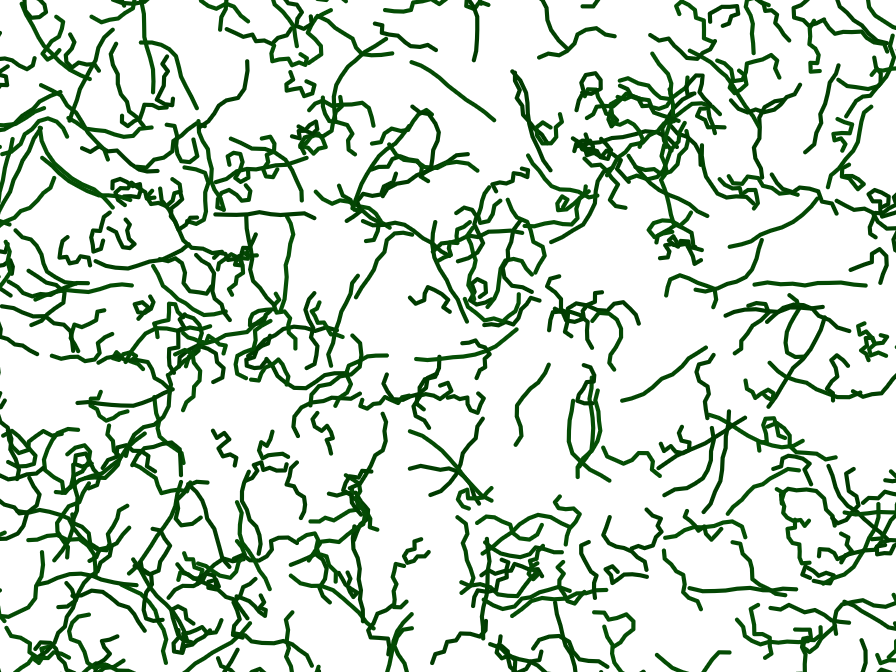
A WebGL 2 fragment shader for this pattern:

```glsl
#version 300 es
precision highp float;
precision highp int;
// Scattered dark green squiggles on white. Each one is a short random walk:
// every grid cell seeds several walks, and a pixel paints those that start
// in its own or a neighbouring cell, by distance to their segments.

uniform vec2 u_resolution;
out vec4 fragColor;

const vec3 PAPER = vec3(1.0);
const vec3 DEEP_GREEN = vec3(0.0, 0.225, 0.0);
const vec3 LEAF_GREEN = vec3(0.02, 0.315, 0.02);

const float TAU = 6.2831853;
const float CELL = 0.2;            // lengths are in canvas heights
const float HALF_WIDTH = 0.0031;
const int STEPS = 9;
const int MIN_WALKS = 5;
const float EXTRA_WALKS = 11.0;
const float LONG_STEP = 0.0205;    // nearly straight walks
const float SHORT_STEP = 0.012;    // tightly curled walks

// Integer hash of three values, giving three numbers from 0 to 1
vec3 hash3(ivec3 key) {
    uvec3 v = uvec3(key + 1024) * 1664525u + 1013904223u;
    v.x += v.y * v.z; v.y += v.z * v.x; v.z += v.x * v.y;
    v ^= v >> 16u;
    v.x += v.y * v.z; v.y += v.z * v.x; v.z += v.x * v.y;
    return vec3(v >> 8u) / 16777216.0;
}

float segmentDistance(vec2 p, vec2 a, vec2 b) {
    vec2 pa = p - a, ba = b - a;
    return length(pa - ba * clamp(dot(pa, ba) / dot(ba, ba), 0.0, 1.0));
}

// Distance to a walk whose heading drifts by up to maxTurn at each step
float walkDistance(vec2 p, vec2 start, float heading, float stepLength,
                   float maxTurn, ivec2 cell, int seed) {
    float nearest = 1.0;
    vec2 from = start;
    for (int i = 0; i < STEPS; i++) {
        vec3 r = hash3(ivec3(cell, seed + i));
        heading += (2.0 * r.x - 1.0) * maxTurn;
        float stride = stepLength * mix(0.7, 1.0, r.y);
        vec2 to = from + stride * vec2(cos(heading), sin(heading));
        nearest = min(nearest, segmentDistance(p, from, to));
        from = to;
    }
    return nearest;
}

// Paints all walks seeded in one cell over the given colour
vec3 paintCell(vec3 color, vec2 p, ivec2 cell, float pixel) {
    int count = MIN_WALKS + int(hash3(ivec3(cell, 7)).x * EXTRA_WALKS);
    for (int k = 0; k < count; k++) {
        int seed = 100 + 40 * k;
        vec3 place = hash3(ivec3(cell, seed));
        vec3 style = hash3(ivec3(cell, seed + 1));
        vec2 start = (vec2(cell) + place.xy) * CELL;
        float stepLength = mix(LONG_STEP, SHORT_STEP, style.x);
        float reach = stepLength * float(STEPS) + HALF_WIDTH + pixel;
        if (distance(p, start) > reach) continue;

        float maxTurn = mix(0.25, 2.1, style.x);
        float d = walkDistance(p, start, place.z * TAU, stepLength,
                               maxTurn, cell, seed + 2);
        float cover = clamp((HALF_WIDTH - d) / pixel + 0.5, 0.0, 1.0);
        vec3 ink = mix(DEEP_GREEN, LEAF_GREEN, style.y);
        color = mix(color, ink, cover);
    }
    return color;
}

void main() {
    float pixel = 1.0 / u_resolution.y;
    vec2 p = gl_FragCoord.xy * pixel;
    ivec2 home = ivec2(floor(p / CELL));

    vec3 color = PAPER;
    for (int y = -1; y <= 1; y++) {
        for (int x = -1; x <= 1; x++) {
            color = paintCell(color, p, home + ivec2(x, y), pixel);
        }
    }
    fragColor = vec4(color, 1.0);
}
```
